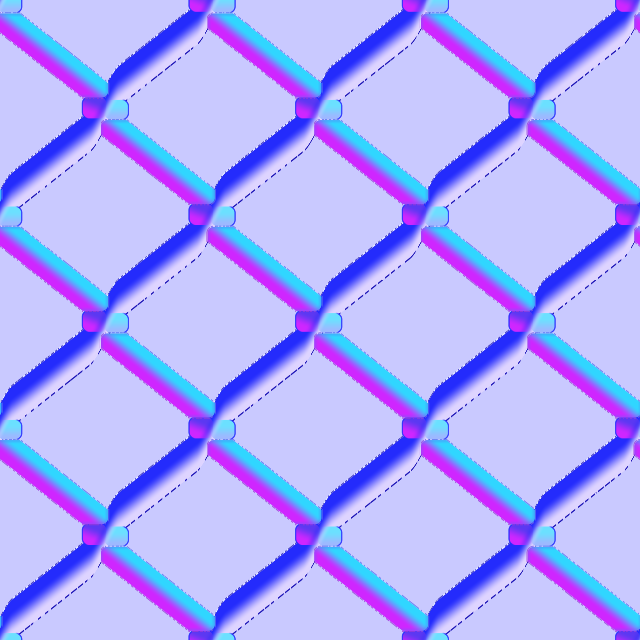
Reproduce this texture map procedurally as a WebGL 1 fragment shader.

```glsl
precision highp float;
// Tileable normal map of a chain-link wire fence with hooked crossings.

uniform vec2 u_resolution;

const float REPEATS = 3.0;
const float SLOPE = 0.79;
const float SLOPE_COS = 0.785;

const vec3 FLAT = vec3(0.79, 0.79, 1.0);
const vec3 BLUE = vec3(0.14, 0.17, 0.99);
const vec3 PALE = vec3(0.87, 0.83, 1.0);
const vec3 CYAN = vec3(0.19, 0.84, 1.0);
const vec3 MAGENTA = vec3(0.81, 0.15, 1.0);
const vec3 DARK = vec3(0.13, 0.10, 0.72);

float hash(vec2 p) {
  vec3 q = fract(vec3(p.xyx) * 0.1031);
  q += dot(q, q.yzx + 33.33);
  return fract((q.x + q.y) * q.z);
}

// Crossings form a square grid in the rotated axes (x + y, x - y).
vec2 nearestCrossing(vec2 p) {
  vec2 g = floor(vec2(p.x + p.y, p.x - p.y) + 0.5);
  return 0.5 * vec2(g.x + g.y, g.x - g.y);
}

// One seed per crossing, wrapping with the canvas.
float crossingSeed(vec2 node) {
  vec2 n = mod(node, REPEATS);
  return 17.0 * n.x + 53.0 * n.y;
}

float fill(float d, float px) {
  return 1.0 - smoothstep(-0.5 * px, 0.5 * px, d);
}

float outline(float d, float width, float px) {
  return fill(abs(d) - 0.5 * width, px);
}

// Broken line with random dash lengths.
float dashes(float x, float count, float seed) {
  float k = floor(x * count);
  float size = 0.3 + 0.65 * hash(vec2(k + 60.0, seed + 7.0));
  return 1.0 - smoothstep(size - 0.08, size + 0.08, fract(x * count));
}

float roundBox(vec2 p, vec2 halfSize, float radius) {
  vec2 q = abs(p) - halfSize + radius;
  return length(max(q, 0.0)) + min(max(q.x, q.y), 0.0) - radius;
}

// Rising wire: straight runs joined by a steeper bend at each crossing.
vec3 risingWire(vec3 base, vec2 p, float seed, float px) {
  float bend = 0.0525 * (2.0 * smoothstep(-0.07, 0.07, p.x) - 1.0);
  float d = (p.y - SLOPE * p.x - bend) * SLOPE_COS;
  float radius = 0.074;
  vec3 shade = mix(PALE, BLUE, smoothstep(-0.7, 0.45, d / radius));
  vec3 col = mix(base, shade, fill(abs(d) - radius, px));
  float lower = outline(d + radius, 0.006, px) * dashes(p.x, 32.0, seed);
  float upper = outline(d - radius - 0.003, 0.005, px);
  float speck = dashes(p.x, 64.0, seed + 3.0);
  col = mix(col, mix(vec3(0.95, 0.97, 1.0), DARK, speck), 0.75 * upper);
  return mix(col, DARK, lower);
}

// Rounded hook ends showing on both sides of a crossing.
vec3 hookEnds(vec3 base, vec2 p, float px) {
  float left = roundBox(p - vec2(-0.048, 0.005), vec2(0.056, 0.050), 0.03);
  float right = roundBox(p - vec2(0.056, -0.004), vec2(0.056, 0.046), 0.03);
  float wave = p.x - 0.5 * p.y;
  vec3 leftCol = mix(MAGENTA, vec3(0.36, 0.22, 0.95),
                     smoothstep(-0.035, 0.035, p.y + 0.4 * p.x + 0.015));
  vec3 rightCol = mix(vec3(0.62, 0.72, 1.0), vec3(0.42, 0.88, 1.0),
                      smoothstep(-0.045, 0.02, p.y));
  float leftFade = 1.0 - smoothstep(-0.045, 0.03, wave);
  float rightFade = smoothstep(-0.005, 0.045, wave);
  vec3 col = mix(base, leftCol, fill(left, px) * leftFade);
  col = mix(col, rightCol, fill(right, px) * rightFade);
  float rims = outline(left, 0.006, px) * smoothstep(0.07, 0.095, -p.x)
             + outline(right, 0.006, px) * smoothstep(0.08, 0.10, p.x);
  return mix(col, BLUE, 0.85 * min(rims, 1.0));
}

// Falling wire: a short bar cut off where it dips under the crossings.
vec3 fallingWire(vec3 base, vec2 p, float seed, float px) {
  float radius = 0.063;
  float d = (p.y + SLOPE * p.x) * SLOPE_COS;
  float ends = roundBox(p, vec2(0.267, 0.197), 0.03);
  float body = max(abs(d) - radius, ends);
  float side = smoothstep(-0.55, 0.55, d / radius);
  vec3 shade = mix(MAGENTA, CYAN, side);
  shade = mix(shade, vec3(0.36, 0.42, 0.96), 0.35 * smoothstep(-0.02, 0.0, ends));
  vec3 col = mix(base, shade, fill(body, px));
  float speck = dashes(p.x, 56.0, seed + 11.0 + step(0.0, d));
  vec3 edge = mix(vec3(0.62, 0.22, 0.85), vec3(0.34, 0.45, 0.95), side);
  return mix(col, edge, 0.75 * speck * outline(body - 0.003, 0.005, px));
}

void main() {
  vec2 p = gl_FragCoord.xy / u_resolution * REPEATS + 0.01;
  float px = REPEATS / min(u_resolution.x, u_resolution.y);

  vec2 node = nearestCrossing(p);
  vec2 halfway = vec2(0.25, -0.25);
  vec2 barNode = nearestCrossing(p - halfway);

  vec3 col = risingWire(FLAT, p - node, crossingSeed(node), px);
  col = hookEnds(col, p - node, px);
  col = fallingWire(col, p - halfway - barNode, crossingSeed(barNode), px);
  gl_FragColor = vec4(col, 1.0);
}
```
